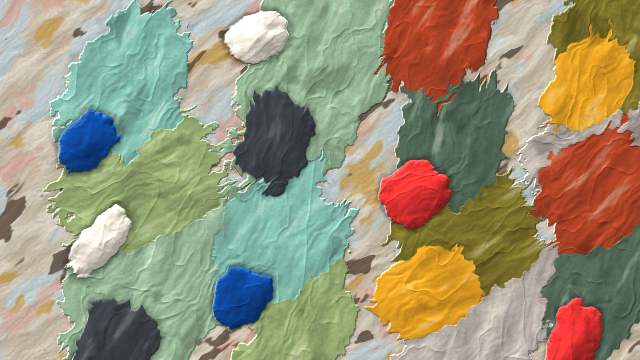
Reproduce this texture procedurally as a WebGL 2 fragment shader.

```glsl
#version 300 es
precision highp float;
// Thick daubs of oil paint, layered and scraped over a pale smeared palette.

uniform vec2 u_resolution;
out vec4 fragColor;

// Pigment in rgb, daub radius in a; broad thin daubs first, small thick ones last.
const vec4 PIGMENTS[12] = vec4[12](
    vec4(.73, .69, .66, .25), vec4(.58, .70, .58, .25),
    vec4(.49, .45, .17, .19), vec4(.58, .66, .44, .20),
    vec4(.32, .41, .34, .17), vec4(.51, .74, .68, .18),
    vec4(.67, .26, .15, .16), vec4(.23, .25, .27, .11),
    vec4(.88, .62, .14, .13), vec4(.93, .90, .84, .075),
    vec4(.88, .20, .20, .085), vec4(.06, .27, .58, .075));

vec2 hash2(vec2 cell) {
    vec3 q = fract(cell.xyx * vec3(.1031, .1030, .0973));
    q += dot(q, q.yzx + 33.33);
    return fract((q.xx + q.yz) * q.zy);
}

float cornerSlope(vec2 cell, vec2 offset) {
    return dot(hash2(cell) * 2. - 1., offset);
}

float gradientNoise(vec2 p) {
    vec2 i = floor(p), f = fract(p);
    vec2 u = f * f * f * (f * (f * 6. - 15.) + 10.), o = vec2(1, 0);
    return mix(mix(cornerSlope(i, f), cornerSlope(i + o, f - o), u.x),
               mix(cornerSlope(i + o.yx, f - o.yx), cornerSlope(i + 1., f - 1.), u.x), u.y);
}

float fbm(vec2 p) {
    float sum = 0., amplitude = 1.;
    for (int k = 0; k < 4; k++) {
        sum += amplitude * gradientNoise(p);
        p = mat2(1.6, 1.2, -1.2, 1.6) * p + 17.;
        amplitude *= .5;
    }
    return sum;
}

mat2 rotation(float angle) {
    float c = cos(angle), s = sin(angle);
    return mat2(c, -s, s, c);
}

// Smeared ground: beige with pale blue, pink, ochre and brown scrapes.
vec4 ground(vec2 p) {
    vec2 s = rotation(.7) * p * vec2(1., 1.) + .03 * fbm(p * 6.);
    float drag = fbm(s * vec2(7., 24.));
    vec3 color = mix(vec3(.75, .70, .62), vec3(.84, .81, .75), smoothstep(-.3, .4, drag));
    color = mix(color, vec3(.72, .79, .81), .8 * smoothstep(.0, .2, fbm(s * vec2(4., 7.) + 31.)));
    color = mix(color, vec3(.83, .64, .58), .7 * smoothstep(.18, .34, fbm(s * vec2(6., 9.) + 57.)));
    color = mix(color, vec3(.76, .61, .32), .8 * smoothstep(.24, .34, fbm(s * vec2(5., 10.) + 83.)));
    color = mix(color, vec3(.36, .30, .25), .85 * smoothstep(.26, .33, fbm(s * vec2(5., 13.) + 109.)));
    return vec4(color, .002 * drag);
}

// Colour in rgb, paint height in a.
vec4 paintSurface(vec2 p, float aspect) {
    vec4 surface = ground(p);
    float wobble = fbm(p * 5.5 + 3.);
    float crumble = fbm(p * 26.);
    float patches = fbm(p * 7. + 71.);

    for (int i = 0; i < 24; i++) {
        float id = float(i + 1);
        vec4 pigment = PIGMENTS[i / 2];
        float radius = pigment.a;
        vec2 random = hash2(vec2(id, 7.3));

        // Low-discrepancy spread of centres, strokes leaning up to the right.
        vec2 center = fract(.5 + id * vec2(-.7549, .5698)) * vec2(aspect, 1.);
        vec2 q = rotation(mix(.35, 1.35, random.x)) * (p - center);
        float stretch = mix(1.02, 1.35, random.y);
        vec2 e = abs(q / (radius * vec2(stretch, 1. / stretch)));
        if (dot(e, e) > 3.5) continue;

        // Uneven outline with ragged, dry-brushed ends.
        float bristle = gradientNoise(vec2(q.x * 8., q.y * 60. + 5. * wobble) + id * 9.7);
        float thick = smoothstep(.14, .08, radius);
        float outline = pow(pow(e.x, 2.5) + pow(e.y, 2.5), .4) - 1.;
        float ragged = bristle * smoothstep(.4, 1.1, e.x) * mix(.4, .15, thick);
        float distance = radius * (outline + ragged + .5 * wobble * (random.x - .3 + .5)
                                   + .16 * crumble);
        float cover = smoothstep(.003, -.003, distance);

        // Contact shadow on the paint underneath.
        surface.rgb *= 1. - mix(.1, .32, thick) * smoothstep(.022, 0., distance);

        // Streaks of half-mixed paint along the stroke.
        float streak = fbm(vec2(q.x * 5., q.y * 22.) + id * 5.1);
        vec3 color = pigment.rgb * (1. + .25 * streak + .12 * bristle + .12 * patches);
        color = mix(color, vec3(.83, .82, .74), .35 * smoothstep(.18, .5, streak) * (1. - thick));
        color = mix(color, pigment.rgb * .62, .5 * smoothstep(.2, .5, patches - .5 * streak));

        // Domed body, bristle grooves and knife ridges.
        float ridge = exp(-18. * abs(gradientNoise(q * vec2(7., 13.) + wobble + id * 3.3)));
        float body = mix(.003, .005, thick)
                   + mix(.002, .022, thick) * sqrt(clamp(-distance / radius, 0., 1.));
        float height = body + .0016 * bristle + .0016 * ridge + .0012 * crumble;
        surface = mix(surface, vec4(color, height), cover);
    }
    return surface;
}

void main() {
    vec2 p = gl_FragCoord.xy / u_resolution.y;
    float aspect = u_resolution.x / u_resolution.y, stepSize = .003;
    vec4 paint = paintSurface(p, aspect);
    vec2 slope = vec2(paintSurface(p + vec2(stepSize, 0.), aspect).a,
                      paintSurface(p + vec2(0., stepSize), aspect).a) - paint.a;

    // Soft light from the upper left with a wet gloss on steep faces.
    float light = dot(slope / stepSize, vec2(.5, -.85));
    vec3 color = paint.rgb * (1. + clamp(light * .8, -.3, .22));
    color += .16 * smoothstep(.25, .7, light);
    color *= 1. + .06 * gradientNoise(p * 140.);
    fragColor = vec4(clamp(color, 0., 1.), 1.);
}
```
